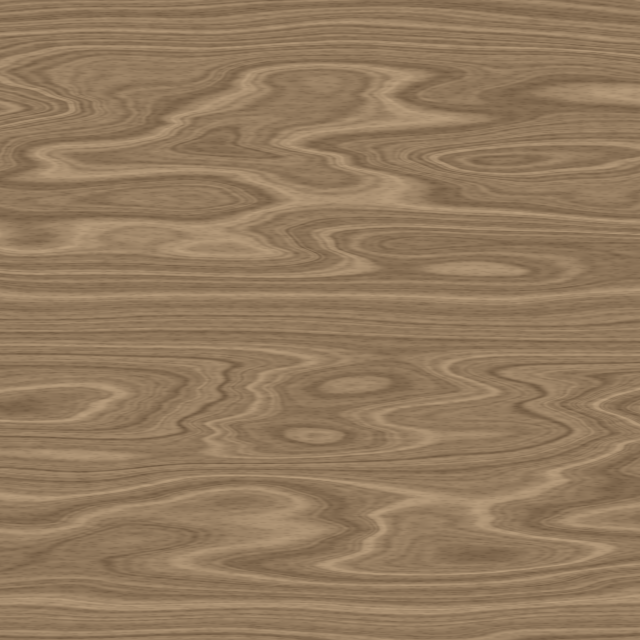
A WebGL 1 fragment shader for this texture:

```glsl
precision highp float;
// Brown walnut veneer: stretched nested growth rings, straight grain bands and fine fibres.
uniform vec2 u_resolution;

#define DARK vec3(0.450, 0.360, 0.264)
#define LIGHT vec3(0.700, 0.596, 0.472)
#define CONTRAST 0.225
#define RINGS 9.5
#define SLOPE 2.8
#define KNOT_SCALE vec2(1.45, 6.8)
#define JAGGEDNESS 0.11
#define FIBRE_SCALE vec2(34.0, 235.0)
#define FIBRE_STRENGTH 1.05
#define PORE_SCALE vec2(48.0, 230.0)
#define PORE_STRENGTH 0.6

const float TAU = 6.2831853;

vec2 hash2(vec2 cell) {
  vec2 k = vec2(dot(cell, vec2(127.1, 311.7)), dot(cell, vec2(269.5, 183.3)));
  return fract(sin(k) * 43758.545);
}

float cornerSlope(vec2 cell, vec2 offset) {
  return dot(hash2(cell) * 2.0 - 1.0, offset);
}

// Gradient noise, roughly -0.7 to 0.7
float noise(vec2 p) {
  vec2 i = floor(p), f = fract(p);
  vec2 u = f * f * f * (f * (f * 6.0 - 15.0) + 10.0);
  vec2 e = vec2(1.0, 0.0);
  return mix(
    mix(cornerSlope(i, f), cornerSlope(i + e.xy, f - e.xy), u.x),
    mix(cornerSlope(i + e.yx, f - e.yx), cornerSlope(i + e.xx, f - e.xx), u.x), u.y);
}

// Cellular noise: distance to the nearest scattered point
float cellDistance(vec2 p) {
  vec2 i = floor(p), f = fract(p);
  float nearest = 4.0;
  for (int y = -1; y <= 1; y++) {
    for (int x = -1; x <= 1; x++) {
      vec2 cell = vec2(float(x), float(y));
      vec2 d = cell + hash2(i + cell) - f;
      nearest = min(nearest, dot(d, d));
    }
  }
  return sqrt(nearest);
}

// Height whose contours are the rings: knots between bands of straight grain
float growthHeight(vec2 p) {
  float phase = 2.0 * TAU * p.y;
  float straight = smoothstep(0.0, 0.95, cos(phase));
  vec2 q = p;
  q.x += JAGGEDNESS * noise(vec2(p.x * 3.0, p.y * 21.0) + 4.3);
  q.x += 0.35 * JAGGEDNESS * noise(vec2(p.x * 6.0, p.y * 55.0) + 17.9);
  float knots = noise(q * KNOT_SCALE + vec2(2.7, 5.4));
  knots += 0.36 * noise(q * KNOT_SCALE * 2.1 + vec2(31.2, 8.6));
  float rise = p.y + sin(phase) / (2.0 * TAU);
  return knots * mix(1.0, 0.28, straight) + SLOPE * rise;
}

float vein(float wave) {
  return pow(0.5 + 0.5 * wave, 18.0);
}

// Layered sines give bands of uneven width; veins add thin pale and dark rings
float ringTone(float t) {
  float tone = 0.36 * sin(4.9 * t + 1.8 * sin(1.7 * t));
  tone += 0.34 * sin(9.7 * t + 2.0 * sin(2.9 * t + 1.0));
  tone += 0.34 * sin(16.3 * t + 1.7 * sin(4.3 * t));
  tone += 0.30 * sin(26.9 * t + 2.2 * sin(6.1 * t + 2.0));
  tone += 1.7 * vein(sin(2.6 * t + 1.3 * sin(1.1 * t) + 0.6));
  tone -= 1.4 * vein(sin(3.7 * t + 1.6 * sin(1.4 * t) + 2.9));
  return tone;
}

// Short horizontal streaks and dark pores
float fibreTone(vec2 p) {
  vec2 q = p + vec2(0.0, 0.004 * noise(p * vec2(4.0, 9.0)));
  float streaks = noise(q * FIBRE_SCALE) + 0.4 * noise(q * FIBRE_SCALE * vec2(0.3, 0.6) + 9.1);
  float pores = 1.0 - smoothstep(0.08, 0.36, cellDistance(q * PORE_SCALE));
  return FIBRE_STRENGTH * streaks - PORE_STRENGTH * pores;
}

void main() {
  // Four samples per pixel keep the narrow rings smooth
  float tone = 0.0;
  for (int j = 0; j < 2; j++) {
    for (int i = 0; i < 2; i++) {
      vec2 shift = (vec2(float(i), float(j)) - 0.5) * 0.5;
      vec2 p = (gl_FragCoord.xy + shift) / u_resolution.y;
      tone += 0.25 * (ringTone(RINGS * growthHeight(p)) + fibreTone(p));
    }
  }
  vec3 wood = mix(DARK, LIGHT, clamp(0.5 + CONTRAST * tone, -0.1, 1.1));
  gl_FragColor = vec4(wood, 1.0);
}
```
